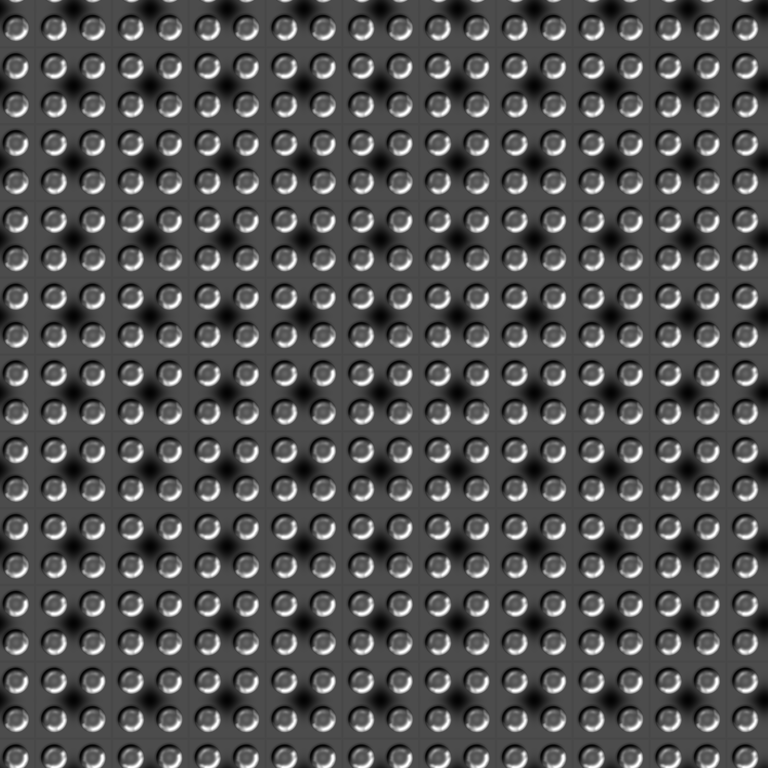
A three.js fragment shader for this pattern:

```glsl
// Dark metal plate of ten by ten cells, each with four polished studs around a soft pit.
// Each cell is folded into four stud squares; the studs are shaded by radius and light angle,
// with a wrapping gradient noise that roughens their highlights.
varying vec2 vUv;

const float CELLS = 10.0;

vec2 gradient(vec2 corner, float period) {
  corner = mod(corner, period);
  float angle = 6.2832 * fract(sin(dot(corner, vec2(127.1, 311.7))) * 437.58);
  return vec2(cos(angle), sin(angle));
}

// Gradient noise that repeats after a whole number of lattice steps
float gradientNoise(vec2 p, float period) {
  vec2 i = floor(p), f = fract(p);
  vec2 u = f * f * f * (f * (f * 6.0 - 15.0) + 10.0);
  vec2 e = vec2(1.0, 0.0);
  float low = mix(dot(gradient(i, period), f),
                  dot(gradient(i + e, period), f - e), u.x);
  float high = mix(dot(gradient(i + e.yx, period), f - e.yx),
                   dot(gradient(i + 1.0, period), f - 1.0), u.x);
  return mix(low, high, u.y);
}

float band(float x, float center, float width) {
  float t = (x - center) / width;
  return exp(-t * t);
}

// Grey level of the sheet: flat tone, pit at the cell centre, faint seam at its border
float plate(vec2 p) {
  vec2 q = p * p;
  float pit = exp(-(q.x + q.y + 60.0 * q.x * q.y) / 0.034);
  float border = 0.5 - max(abs(p.x), abs(p.y));
  float seam = 1.0 - smoothstep(0.0, 0.03, border);
  return 0.3 * (1.0 - 0.96 * pit) - 0.02 * seam;
}

// Grey level of a stud; d is the offset from its centre in stud radii
float stud(vec2 d, float rough) {
  float r = length(d);
  float facing = dot(d / max(r, 0.001), vec2(0.6, -0.8));
  float lit = smoothstep(-0.3, 0.85, facing + 0.9 * rough);
  float shaded = smoothstep(0.1, -0.8, facing);
  float tone = 0.29 + 0.1 * band(r, 0.0, 0.3);
  tone += 0.72 * lit * band(r, 0.72, 0.2);
  tone += (0.2 + 0.3 * rough) * shaded * band(r, 0.57, 0.14);
  tone -= 0.24 * shaded * band(r, 0.88, 0.15);
  return tone - 0.12 * band(r, 1.02, 0.1);
}

void main() {
  vec2 cell = vUv * CELLS - vec2(0.458, 0.383);
  vec2 p = fract(cell) - 0.5;

  // Studs sit at the centres of the four quarters of the cell
  vec2 d = (fract(p * 2.0) - 0.5) * 0.5 / 0.177;
  float rough = gradientNoise(cell * 12.0, 12.0);

  float ground = plate(p);
  float metal = stud(d, rough) * mix(0.85, 1.0, ground / 0.3);
  float cover = 1.0 - smoothstep(0.9, 1.06, length(d));
  float tone = mix(ground, metal, cover);

  // Dark contact line on the unlit side of each stud
  tone -= 0.07 * band(length(d), 1.03, 0.1) * smoothstep(-0.2, 0.9, dot(d, vec2(-0.6, 0.8)));

  gl_FragColor = vec4(vec3(clamp(tone, 0.0, 1.0)), 1.0);
}
```
